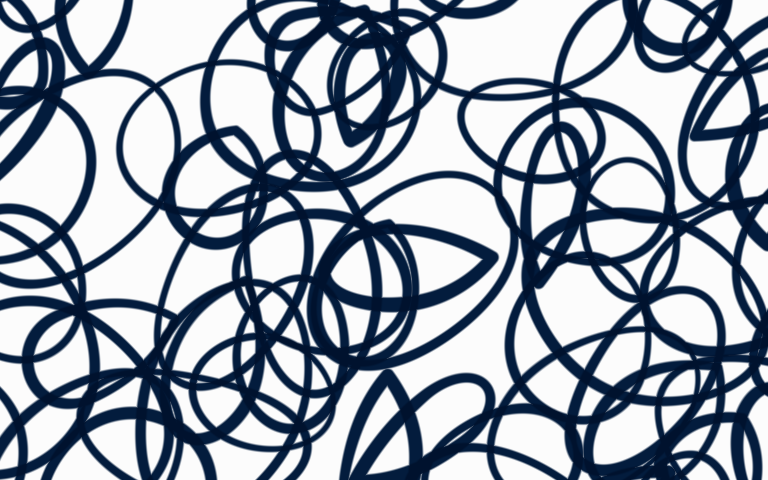
Give the GLSL for this pattern, as a Shadertoy shader.

```glsl
// Dense navy pen scribble of overlapping loops and pointed petals on white paper.

const vec3 PAPER = vec3(0.99);
const vec3 INK = vec3(0.01, 0.11, 0.24);
const vec3 INK_OVERLAP = vec3(0.0, 0.07, 0.18);
const float SPACING = 0.19;   // distance between loop anchors, in canvas heights
const float SOFTNESS = 0.0029;

vec4 hash4(vec2 cell, float seed) {
    vec4 h = fract(vec4(cell.xyxy + seed) * vec4(0.1031, 0.1030, 0.0973, 0.1099));
    h += dot(h, h.wzxy + 33.33);
    return fract((h.xxyz + h.yzzw) * h.zywx);
}

vec2 rotate(vec2 p, float angle) {
    float c = cos(angle), s = sin(angle);
    return vec2(c * p.x + s * p.y, c * p.y - s * p.x);
}

// Approximate signed distance to an ellipse outline
float ellipseDistance(vec2 p, vec2 radii) {
    float k = length(p / radii);
    return k * (k - 1.0) / max(length(p / (radii * radii)), 1e-4);
}

// Petal: elliptic back for x < 0, two arcs meeting in a tip for x > 0
float petalDistance(vec2 p, float tip, float back, float halfWidth) {
    if (p.x < 0.0) return ellipseDistance(p, vec2(back, halfWidth));
    float radius = (tip * tip + halfWidth * halfWidth) / (2.0 * halfWidth);
    float drop = radius - halfWidth;
    vec2 q = vec2(p.x, abs(p.y));
    bool pastTip = (q.x - tip) * drop > tip * q.y;
    return pastTip ? length(q - vec2(tip, 0.0)) : length(q + vec2(0.0, drop)) - radius;
}

// Ink coverage of the single stroke anchored in one cell
float strokeInk(vec2 p, vec2 cell, float softness) {
    vec4 place = hash4(cell, 17.3);
    vec4 form = hash4(cell, 71.9);

    // Jittered anchor and a hand-drawn wobble
    p -= (cell - 0.25 + 1.5 * (place.xy - 0.5)) * SPACING;
    p += 0.011 * sin(p.yx * 10.0 + 6.28 * form.xy);

    float dist, width;
    if (place.z < 0.58) {
        float major = mix(0.13, 0.27, form.x);
        p = rotate(p, mix(-0.5, 1.7, place.w));
        dist = ellipseDistance(p + 1e-5, major * vec2(1.0, mix(0.5, 0.95, form.y)));
        width = mix(0.013, 0.022, form.z);
    } else {
        float flip = form.w < 0.35 ? 3.14159 : 0.0;
        p = rotate(p, mix(0.0, 1.6, place.w) + flip);
        dist = petalDistance(p, mix(0.13, 0.24, form.x),
                             mix(0.07, 0.15, form.y), mix(0.055, 0.105, form.w));
        width = mix(0.018, 0.027, form.z);
    }

    // Pen pressure changes along the stroke
    width *= 1.0 + 0.2 * sin(atan(p.y, p.x) + 6.28 * form.w);
    return 1.0 - smoothstep(-softness, softness, abs(dist) - 0.5 * width);
}

void mainImage(out vec4 fragColor, in vec2 fragCoord) {
    vec2 p = fragCoord / iResolution.y;
    float softness = max(SOFTNESS, 0.7 / iResolution.y);
    vec2 canvas = vec2(iResolution.x / iResolution.y, 1.0);
    ivec2 last = ivec2(ceil(canvas / SPACING));

    // Gather the strokes, tracking where two or more cross
    float ink = 0.0, overlap = 0.0;
    for (int y = 0; y <= last.y; y++) {
        for (int x = 0; x <= last.x; x++) {
            float stroke = strokeInk(p, vec2(x, y), softness);
            overlap = max(overlap, min(ink, stroke));
            ink = max(ink, stroke);
        }
    }

    vec3 inkColor = mix(INK, INK_OVERLAP, overlap);
    fragColor = vec4(mix(PAPER, inkColor, ink), 1.0);
}
```
